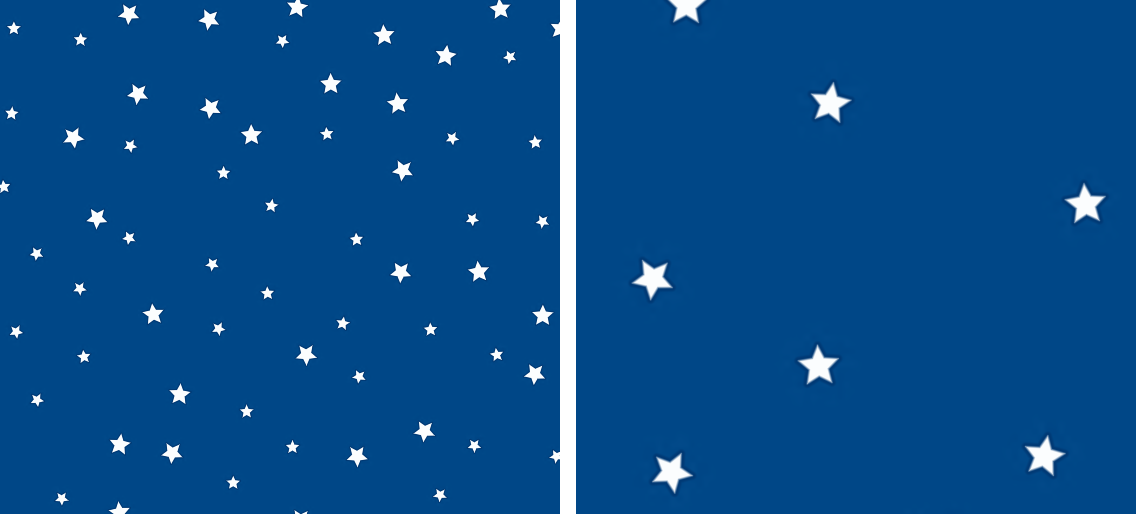
Left, the full canvas; right, a detail of the centre.
Write a WebGL 2 fragment shader that draws this pattern.

```glsl
#version 300 es
precision highp float;

#define DENSITY 7.3        // star cells per canvas height
#define JITTER 0.52        // spread of a star inside its cell
#define GRID_TURN 0.38     // rotation of the hidden grid
#define LARGE_RADIUS 0.0215
#define SMALL_RADIUS 0.0136
#define LARGE_SHARE 0.43
#define INNER_RATIO 0.48   // notch radius over tip radius
#define TILT 0.36          // spread of the star tilt
#define EDGE_SOFTNESS 0.0011
#define RIM_WIDTH 0.0024
#define MOTTLE 0.022

uniform vec2 u_resolution;
out vec4 fragColor;

const float PI = 3.14159;
const vec3 NAVY = vec3(0.0, 0.28, 0.53);
const vec3 DEEP_NAVY = vec3(0.0, 0.21, 0.44);
const vec3 WHITE = vec3(0.985, 0.992, 0.995);

vec3 hash3(vec2 cell) {
    vec3 h = fract(cell.xyx * vec3(0.1031, 0.1030, 0.0973));
    h += dot(h, h.yxz + 33.33);
    return fract((h.xxy + h.yzz) * h.zyx);
}

mat2 rotation(float angle) {
    float c = cos(angle), s = sin(angle);
    return mat2(c, s, -s, c);
}

// Signed distance to a five-pointed star with one tip up
float starDistance(vec2 p, float radius) {
    float sector = PI / 5.0;
    float angle = abs(mod(atan(p.x, p.y) + sector, 2.0 * sector) - sector);
    vec2 tip = vec2(0.0, radius);
    vec2 notch = INNER_RATIO * radius * vec2(sin(sector), cos(sector));
    vec2 side = notch - tip;
    vec2 fromTip = length(p) * vec2(sin(angle), cos(angle)) - tip;
    float along = clamp(dot(fromTip, side) / dot(side, side), 0.0, 1.0);
    float turn = side.x * fromTip.y - side.y * fromTip.x;
    return length(fromTip - side * along) * sign(turn);
}

// Distance to the closest star on a turned, staggered, jittered grid
float scatteredStars(vec2 p) {
    mat2 gridTurn = rotation(GRID_TURN);
    vec2 grid = gridTurn * p * DENSITY + 20.0;
    float closest = 1.0;
    for (int y = -1; y <= 1; y++) {
        float row = floor(grid.y) + float(y);
        float stagger = 0.5 * mod(row, 2.0);
        for (int x = -1; x <= 1; x++) {
            vec2 cell = vec2(floor(grid.x - stagger) + float(x), row);
            vec3 place = hash3(cell);
            vec3 look = hash3(cell + 71.0);
            vec2 center = cell + 0.5 + (place.xy - 0.5) * JITTER;
            center.x += stagger;
            vec2 local = (grid - center) * gridTurn / DENSITY;
            // Stars stand upright or upside down, slightly tilted
            float angle = step(0.5, look.x) * PI + (look.y - 0.5) * TILT;
            float radius = look.z < LARGE_SHARE ? LARGE_RADIUS : SMALL_RADIUS;
            closest = min(closest, starDistance(rotation(angle) * local, radius));
        }
    }
    return closest;
}

float valueNoise(vec2 p) {
    vec2 i = floor(p);
    vec2 f = smoothstep(0.0, 1.0, fract(p));
    float low = mix(hash3(i).x, hash3(i + vec2(1, 0)).x, f.x);
    float high = mix(hash3(i + vec2(0, 1)).x, hash3(i + vec2(1, 1)).x, f.x);
    return mix(low, high, f.y);
}

void main() {
    vec2 p = gl_FragCoord.xy / u_resolution.y;
    float soft = max(EDGE_SOFTNESS, 0.6 / u_resolution.y);
    float dist = scatteredStars(p);

    // Faint mottling of the ground close to the stars
    float nearby = 1.0 - smoothstep(0.004, 0.018, dist);
    vec3 color = NAVY + (valueNoise(p * 230.0) - 0.5) * MOTTLE * nearby;

    // Thin dark rim, then the star itself
    float rim = 1.0 - smoothstep(RIM_WIDTH - soft, RIM_WIDTH + soft, dist);
    color = mix(color, DEEP_NAVY, 0.8 * rim);
    color = mix(color, WHITE, 1.0 - smoothstep(-soft, soft, dist));

    fragColor = vec4(color, 1.0);
}
```
